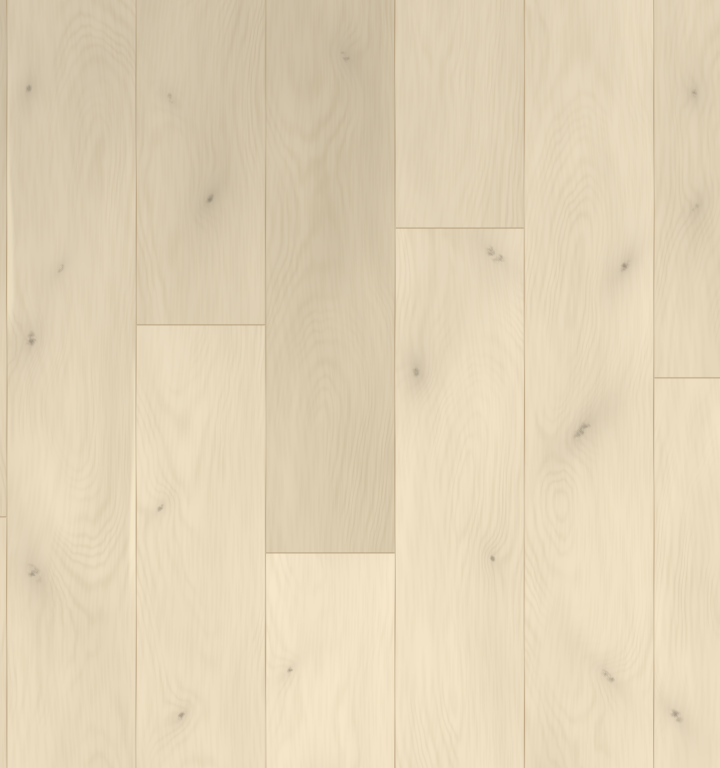
Reproduce this texture procedurally as a Shadertoy shader.

```glsl
float hash(vec2 p) {
    p = fract(p * vec2(0.1031, 0.1137) + 0.37);
    p += dot(p, p.yx + 33.33);
    return fract((p.x + p.y) * p.x * 17.3);
}

// Layered sines, each turned and bent by the one before
float waves(vec2 p) {
    float sum = 0.0, gain = 0.5;
    for (int i = 0; i < 4; i++) {
        sum += gain * sin(p.x + 1.3 * sin(p.y)) * cos(p.y * 0.9);
        p = mat2(1.5, 1.1, -1.1, 1.5) * p + 2.7;
        gain *= 0.55;
    }
    return sum;
}

// Distance to the nearest scattered point
float cells(vec2 p) {
    vec2 base = floor(p);
    float nearest = 2.0;
    for (int j = -1; j <= 1; j++)
    for (int i = -1; i <= 1; i++) {
        vec2 c = base + vec2(i, j);
        vec2 point = c + vec2(hash(c), hash(c + 57.3));
        nearest = min(nearest, length(p - point));
    }
    return nearest;
}

// x: push on the growth rings, y: grey halo, z: dark core
vec3 knots(vec2 p, vec2 board) {
    const float spacing = 0.2;
    vec3 sum = vec3(0.0);
    float row = floor(p.y / spacing);
    for (int j = -1; j <= 1; j++) {
        vec2 seed = vec2(board.x * 13.0 + board.y * 71.0 + 20.0, row + float(j) + 5.0);
        float chance = hash(seed);
        if (chance < 0.4) continue;
        vec2 center = vec2((hash(seed + 3.1) - 0.5) * 0.12,
                           (row + float(j) + 0.2 + 0.6 * hash(seed + 8.7)) * spacing);
        float size = mix(0.005, 0.013, pow(hash(seed + 5.9), 2.0));
        vec2 d = p - center;
        d.x += d.y * (hash(seed + 1.7) - 0.5) * 1.6;
        d += 0.2 * size * vec2(waves(p * 190.0), waves(p * 170.0 + 4.0));
        float r = length(d * vec2(1.0, 0.75)) / size;
        sum.x += size * 2.4 * exp(-r * r / 14.0);
        sum.y += exp(-length(d * vec2(1.0, 0.55)) / size * 0.55) * chance;
        sum.z += (1.0 - smoothstep(0.2, 1.0, r)) * smoothstep(-0.5, 0.7, waves(p * 240.0));
    }
    return sum;
}

void mainImage(out vec4 fragColor, in vec2 fragCoord) {
    const float boardWidth = 0.1685;
    // Boards from left to right: joint height, tone above and below it
    const float joints[7] = float[7](0.327, -1.0, 0.577, 0.28, 0.703, -1.0, 0.508);
    const float upperTone[7] = float[7](0.87, 0.895, 0.875, 0.85, 0.905, 0.92, 0.895);
    const float lowerTone[7] = float[7](0.89, 0.89, 0.91, 0.94, 0.92, 0.92, 0.92);

    vec2 p = fragCoord / iResolution.y;
    float pixel = 1.0 / iResolution.y;
    float across = (p.x - 0.0088) / boardWidth;
    float column = floor(across);
    int index = clamp(int(column) + 1, 0, 6);
    float joint = joints[index];
    bool upper = p.y > joint;
    vec2 board = vec2(column, upper ? 1.0 : 0.0);
    vec2 local = vec2((fract(across) - 0.5) * boardWidth, p.y);
    float seed = 40.0 * hash(board + 9.3);

    // Growth rings cut along a wandering trunk axis give arches
    vec3 knot = knots(local, board);
    float axis = (hash(board + 2.4) - 0.5) * 0.07 + 0.016 * sin(p.y * 8.0 + seed);
    float depth = 0.045 + 0.04 * sin(p.y * 6.0 + seed) + 0.012 * sin(p.y * 15.0 + seed * 1.7);
    float radius = length(vec2(local.x - axis, depth)) + knot.x
                 + 0.007 * waves(vec2(local.x * 35.0, p.y * 13.0) + seed)
                 + 0.0012 * waves(vec2(local.x * 190.0, p.y * 50.0) + seed);
    float ring = 0.5 + 0.5 * sin(radius * 900.0 + 2.5 * sin(radius * 170.0 + seed));
    float strength = smoothstep(-0.45, 0.6, waves(vec2(local.x * 26.0, p.y * 9.0) + seed));

    // Fine pores, streaks and cloudy tint
    float pore = 1.0 - smoothstep(0.1, 0.65, cells(vec2(local.x * 230.0 + radius * 60.0, p.y * 16.0) + seed));
    float cloud = waves(vec2(local.x * 28.0, p.y * 7.0) + seed * 1.3);
    float streak = sin(radius * 130.0 + seed) * cos(local.x * 60.0 + seed);

    float tone = (upper ? upperTone[index] : lowerTone[index]) + 0.008;
    vec3 color = vec3(tone, tone - 0.058, tone - 0.168);
    color += 0.024 * cloud + 0.007 * streak;
    color -= vec3(0.022, 0.025, 0.029) * ring * ring * strength;
    color -= vec3(0.012, 0.014, 0.017) * pore;

    // Pale sapwood along the edges of one board
    float side = p.y < 0.55 ? 1.0 : -1.0;
    float sapEdge = boardWidth * 0.5 - side * local.x + 0.003 * sin(p.y * 17.0);
    float sapwood = (1.0 - smoothstep(0.003, 0.009, sapEdge)) * smoothstep(0.18, 0.3, p.y)
                  * (1.0 - smoothstep(0.8, 0.95, p.y)) * smoothstep(0.0, 0.06, abs(p.y - 0.55));
    if (column == 0.0) color = mix(color, vec3(0.97, 0.92, 0.80), 0.7 * sapwood);

    // Knots
    color = mix(color, vec3(0.66, 0.61, 0.53), min(0.5 * knot.y, 0.55));
    color = mix(color, vec3(0.47, 0.43, 0.38), 0.5 * min(knot.z, 1.0));

    // Shade falling off from the upper left
    color *= 1.012 - 0.095 * smoothstep(0.3, 1.0, p.y) * (1.0 - 0.7 * p.x);

    // Long seams and end joints, thin and worn
    float edge = boardWidth * 0.5 - abs(local.x);
    float seam = 1.0 - smoothstep(0.0, 0.0006 + pixel, edge);
    float butt = 1.0 - smoothstep(0.0, 0.0006 + pixel, abs(p.y - joint));
    float wear = 0.42 + 0.25 * sin(p.y * 23.0 + column * 4.0) * sin(p.y * 9.0 + column);
    color = mix(color, vec3(0.66, 0.56, 0.42), max(seam * wear, butt * 0.5));

    fragColor = vec4(clamp(color, 0.0, 1.0), 1.0);
}
```
